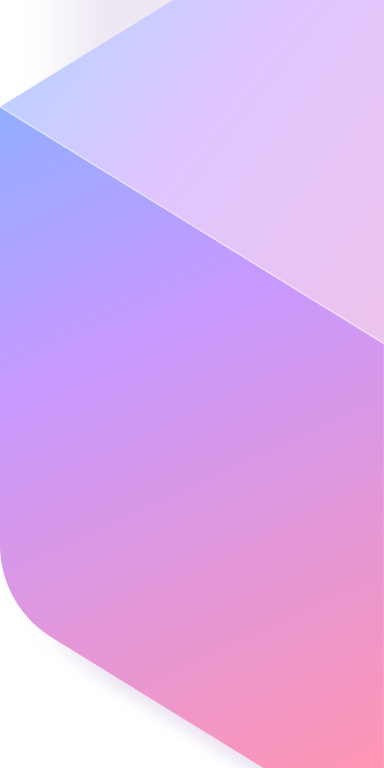
Give the GLSL for this background, as a WebGL 2 fragment shader.

```glsl
#version 300 es
precision highp float;
// Corner of a large rounded box: pale top face, blue-to-pink front face, soft shadow on white.

uniform vec2 u_resolution;
out vec4 outColor;

// Colours
const vec3 WHITE = vec3(1.0);
const vec3 BLUE = vec3(0.57, 0.68, 1.0);
const vec3 PURPLE = vec3(0.78, 0.60, 1.0);
const vec3 PINK = vec3(1.0, 0.588, 0.705);
const vec3 SHADOW = vec3(0.90, 0.86, 0.93);

// Geometry, in canvas widths, with y running down from the top
const float APEX_Y = 0.278;          // left corner of the top face
const float EDGE_SLOPE = 0.617;
const vec2 EDGE_DIR = vec2(0.851, 0.525);
const vec2 CORNER = vec2(0.283, 1.419);
const float CORNER_RADIUS = 0.283;

// Gradient axes and stops (start, middle, end)
const vec2 FRONT_AXIS = vec2(0.42, 0.91);
const vec3 FRONT_STOPS = vec3(0.253, 0.945, 2.24);
const vec2 TOP_AXIS = vec2(0.79, 0.61);
const vec3 TOP_STOPS = vec3(0.169, 0.61, 2.22);

const float TOP_VEIL = 0.43;
const float RIDGE_WIDTH = 0.0036;
const float RIDGE_ALPHA = 0.6;
const float SHADOW_REACH = 0.075;
const float SHADOW_ALPHA = 0.65;

// Three-stop linear gradient
vec3 ramp(float t, vec3 stops) {
  vec3 c = mix(BLUE, PURPLE, clamp((t - stops.x) / (stops.y - stops.x), 0.0, 1.0));
  return mix(c, PINK, clamp((t - stops.y) / (stops.z - stops.y), 0.0, 1.0));
}

// Signed distance to the left and lower sides, joined by a round corner
float bodyDistance(vec2 p) {
  vec2 q = p - CORNER;
  vec2 lowerNormal = vec2(-EDGE_DIR.y, EDGE_DIR.x);
  bool inArc = q.y > 0.0 && dot(q, EDGE_DIR) < 0.0;
  float d = inArc ? length(q) : max(-q.x, dot(q, lowerNormal));
  return d - CORNER_RADIUS;
}

// Antialiased coverage of the region where d < 0
float coverage(float d, float pixel) {
  return clamp(0.5 - d / pixel, 0.0, 1.0);
}

void main() {
  float pixel = 1.0 / u_resolution.x;
  vec2 p = vec2(gl_FragCoord.x, u_resolution.y - gl_FragCoord.y) * pixel;

  float ridge = (p.y - APEX_Y - EDGE_SLOPE * p.x) * EDGE_DIR.x;
  float roof = (APEX_Y - EDGE_SLOPE * p.x - p.y) * EDGE_DIR.x;
  float body = bodyDistance(p);

  // Shadow below the slanted side, fading toward the round corner
  float falloff = 1.0 - smoothstep(0.0, SHADOW_REACH, body);
  float along = smoothstep(0.04, 0.30, p.x);
  vec3 color = mix(WHITE, SHADOW, SHADOW_ALPHA * falloff * falloff * along);

  // Faces
  vec3 front = ramp(dot(p, FRONT_AXIS), FRONT_STOPS);
  vec3 top = mix(ramp(dot(p, TOP_AXIS), TOP_STOPS), WHITE, TOP_VEIL);
  vec3 faces = mix(front, top, coverage(ridge, pixel));

  // Bright ridge, and a faint vertical edge at the right
  float line = coverage(abs(ridge) - 0.5 * RIDGE_WIDTH, pixel);
  float side = coverage(1.0 - 0.25 * RIDGE_WIDTH - p.x, pixel) * step(0.0, ridge);
  faces = mix(faces, WHITE, max(RIDGE_ALPHA * line, 0.3 * side));

  color = mix(color, faces, coverage(max(body, roof), pixel));
  outColor = vec4(color, 1.0);
}
```
